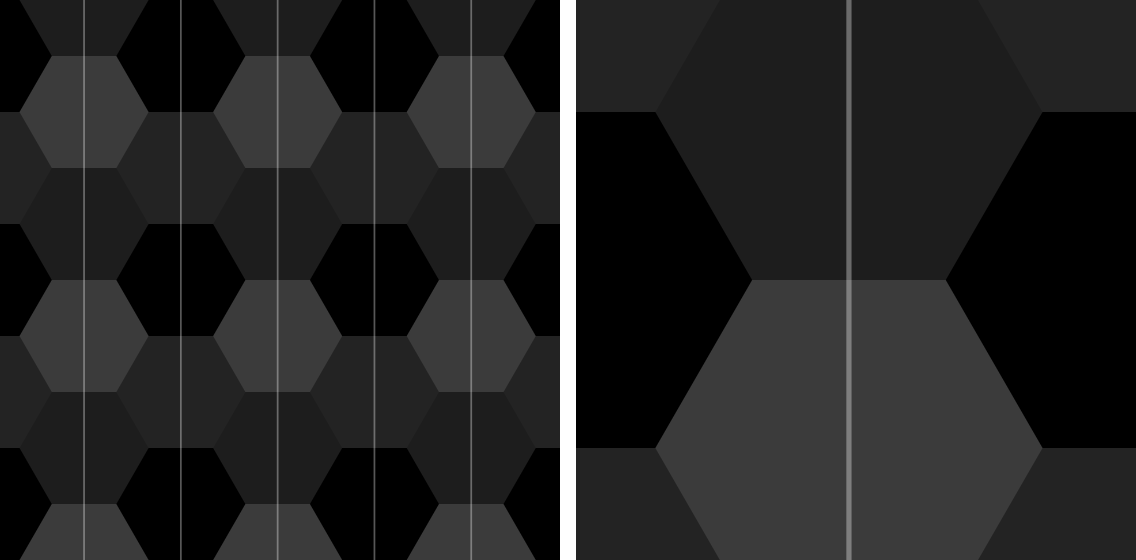
Left: the whole. Right: its middle third, enlarged.
This pattern is drawn by a Shadertoy shader. Its source:

```glsl
const float HALF_HEIGHT = 0.1;
const float SIDE = 0.11523;
const float COLUMN_STEP = 1.5 * SIDE;
const float CENTER_X = 0.4958;
const float LINE_WIDTH = 0.0031;
const float LINE_OPACITY = 0.34;

// Signed distance to a flat-topped hexagon
float hexagonDistance(vec2 p, float side, float halfHeight) {
    vec2 q = abs(p);
    vec2 slantNormal = normalize(vec2(halfHeight, 0.5 * side));
    return max(q.y - halfHeight, dot(q - vec2(side, 0.0), slantNormal));
}

float coverage(float distanceToEdge, float pixel) {
    return clamp(0.5 - distanceToEdge / pixel, 0.0, 1.0);
}

// Shades alternate down each column and differ between odd and even columns
float hexagonShade(float column, float row) {
    float oddRow = mod(row, 2.0);
    float evenColumnShade = mix(0.233, 0.114, oddRow);
    float oddColumnShade = mix(0.0, 0.139, oddRow);
    return mix(evenColumnShade, oddColumnShade, mod(column, 2.0));
}

// Blend of the hexagons that cover one pixel
float hexagonTiling(vec2 p, float pixel) {
    float nearestColumn = round(p.x / COLUMN_STEP);
    float shade = 0.0;
    float total = 0.0;
    for (int i = -1; i <= 1; i++) {
        float column = nearestColumn + float(i);
        float shift = HALF_HEIGHT * mod(column, 2.0);
        float nearestRow = round((p.y - shift) / (2.0 * HALF_HEIGHT));
        for (int j = -1; j <= 1; j++) {
            float row = nearestRow + float(j);
            vec2 center = vec2(column * COLUMN_STEP, row * 2.0 * HALF_HEIGHT + shift);
            float weight = coverage(hexagonDistance(p - center, SIDE, HALF_HEIGHT), pixel);
            shade += weight * hexagonShade(column, row);
            total += weight;
        }
    }
    return shade / max(total, 0.001);
}

// Thin vertical line through the middle of every column
float columnLine(float x, float pixel) {
    float offset = abs(x - COLUMN_STEP * round(x / COLUMN_STEP));
    return coverage(offset - 0.5 * LINE_WIDTH, pixel);
}

void mainImage(out vec4 fragColor, in vec2 fragCoord) {
    float pixel = 1.0 / iResolution.y;
    vec2 p = fragCoord * pixel - vec2(CENTER_X, 0.0);
    float shade = hexagonTiling(p, pixel);
    shade = mix(shade, 1.0, LINE_OPACITY * columnLine(p.x, pixel));
    fragColor = vec4(vec3(shade), 1.0);
}
```
